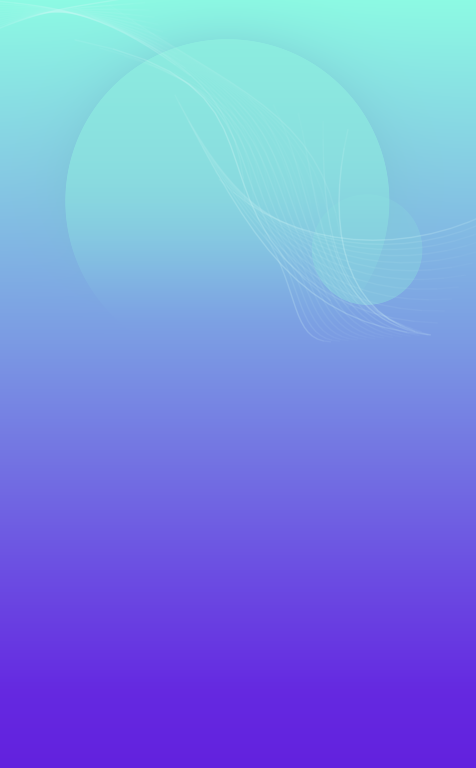
This background is drawn by a WebGL 1 fragment shader. Its source:

```glsl
precision highp float;

uniform vec2 u_resolution;

// Backdrop stops, from top to bottom
const vec3 MINT = vec3(0.55, 0.98, 0.89);
const vec3 AQUA = vec3(0.525, 0.80, 0.89);
const vec3 SKY = vec3(0.48, 0.60, 0.89);
const vec3 IRIS = vec3(0.42, 0.30, 0.885);
const vec3 VIOLET = vec3(0.395, 0.16, 0.88);
const vec3 INDIGO = vec3(0.385, 0.13, 0.87);

// Discs, in units of the canvas height
const vec2 BIG_CENTER = vec2(0.296, 0.738);
const float BIG_RADIUS = 0.211;
const vec2 SMALL_CENTER = vec2(0.478, 0.675);
const float SMALL_RADIUS = 0.072;
const vec3 DISC_COLOR = vec3(0.55, 0.92, 0.86);
const vec3 SHADOW_COLOR = vec3(0.46, 0.74, 0.80);
const float SHADOW_SPREAD = 0.028;
const float SHADOW_ALPHA = 0.28;

// Line mesh
const vec3 LINE_COLOR = vec3(0.84, 0.97, 0.97);
const float LINE_WIDTH = 0.0005;
const float INNER_ALPHA = 0.13;
const float EDGE_ALPHA = 0.38;
const float MESH_FLOOR = 0.54;
const int LINES = 12;
const int SEGMENTS = 16;

vec3 backdrop(float depth) {
  vec3 c = mix(MINT, AQUA, clamp(depth / 0.22, 0.0, 1.0));
  c = mix(c, SKY, clamp((depth - 0.22) / 0.23, 0.0, 1.0));
  c = mix(c, IRIS, clamp((depth - 0.45) / 0.30, 0.0, 1.0));
  c = mix(c, VIOLET, clamp((depth - 0.75) / 0.15, 0.0, 1.0));
  return mix(c, INDIGO, clamp((depth - 0.90) / 0.10, 0.0, 1.0));
}

float discMask(float d, float px) {
  return 1.0 - smoothstep(-0.5 * px, 0.5 * px, d);
}

float segmentDistance(vec2 p, vec2 a, vec2 b) {
  vec2 ab = b - a;
  vec2 ap = p - a;
  return length(ap - ab * clamp(dot(ap, ab) / dot(ab, ab), 0.0, 1.0));
}

vec2 bezier(vec2 a, vec2 b, vec2 c, vec2 d, float t) {
  float s = 1.0 - t;
  return s * s * (s * a + 3.0 * t * b) + t * t * (3.0 * s * c + t * d);
}

// Opacity of a family of curves blended from curve a to curve b
float ribbon(vec2 p, float px, vec2 a0, vec2 a1, vec2 a2, vec2 a3,
             vec2 b0, vec2 b1, vec2 b2, vec2 b3) {
  float clearness = 1.0;
  for (int i = 0; i < LINES; i++) {
    float k = float(i) / float(LINES - 1);
    vec2 c0 = mix(a0, b0, k);
    vec2 c1 = mix(a1, b1, k);
    vec2 c2 = mix(a2, b2, k);
    vec2 c3 = mix(a3, b3, k);
    vec2 previous = c0;
    float ink = 0.0;
    for (int j = 1; j <= SEGMENTS; j++) {
      float t = float(j) / float(SEGMENTS);
      vec2 next = bezier(c0, c1, c2, c3, t);
      float mid = t - 0.5 / float(SEGMENTS);
      float fade = sqrt(4.0 * mid * (1.0 - mid));
      float d = segmentDistance(p, previous, next);
      ink = max(ink, fade * (1.0 - smoothstep(0.0, LINE_WIDTH + px, d)));
      previous = next;
    }
    float edge = pow(abs(2.0 * k - 1.0), 8.0);
    clearness *= 1.0 - ink * mix(INNER_ALPHA, EDGE_ALPHA, edge);
  }
  return 1.0 - clearness;
}

void main() {
  float px = 1.0 / u_resolution.y;
  vec2 p = gl_FragCoord.xy * px;
  vec3 color = backdrop(1.0 - p.y);

  // Large disc with a soft shadow, dissolving downwards
  float d = length(p - BIG_CENTER) - BIG_RADIUS;
  float inside = discMask(d, px);
  float fade = smoothstep(0.56, 0.80, p.y);
  float shadow = exp(-max(d, 0.0) / SHADOW_SPREAD) * (1.0 - inside);
  color = mix(color, SHADOW_COLOR, SHADOW_ALPHA * shadow * fade);
  color = mix(color, DISC_COLOR, 0.55 * inside * fade);

  // Small disc, denser towards its base
  d = length(p - SMALL_CENTER) - SMALL_RADIUS;
  float density = mix(0.36, 0.16, smoothstep(0.60, 0.75, p.y));
  color = mix(color, DISC_COLOR, density * discMask(d, px));

  // Mesh: crest, sweep, veil, fan and tail
  if (p.y > MESH_FLOOR) {
    float crest = ribbon(p, px,
      vec2(-0.02, 0.955), vec2(0.065, 0.993), vec2(0.104, 0.99), vec2(0.182, 1.006),
      vec2(-0.02, 1.0), vec2(0.091, 0.99), vec2(0.143, 0.98), vec2(0.247, 0.902));
    float sweep = ribbon(p, px,
      vec2(0.098, 0.99), vec2(0.208, 0.935), vec2(0.313, 0.896), vec2(0.319, 0.74),
      vec2(0.143, 0.993), vec2(0.30, 0.883), vec2(0.417, 0.857), vec2(0.443, 0.694));
    float veil = ribbon(p, px,
      vec2(0.098, 0.948), vec2(0.391, 0.889), vec2(0.234, 0.753), vec2(0.43, 0.609),
      vec2(0.453, 0.831), vec2(0.423, 0.701), vec2(0.449, 0.583), vec2(0.56, 0.564));
    float fan = ribbon(p, px,
      vec2(0.228, 0.876), vec2(0.326, 0.688), vec2(0.391, 0.577), vec2(0.56, 0.564),
      vec2(0.286, 0.766), vec2(0.378, 0.674), vec2(0.534, 0.661), vec2(0.66, 0.735));
    float tail = ribbon(p, px,
      vec2(0.345, 0.694), vec2(0.391, 0.622), vec2(0.378, 0.557), vec2(0.43, 0.555),
      vec2(0.43, 0.694), vec2(0.449, 0.622), vec2(0.482, 0.577), vec2(0.557, 0.564));
    color = mix(color, LINE_COLOR, 0.8 * crest);
    color = mix(color, LINE_COLOR, 0.4 * sweep);
    color = mix(color, LINE_COLOR, 0.8 * veil);
    color = mix(color, LINE_COLOR, 0.7 * fan);
    color = mix(color, LINE_COLOR, 0.6 * tail);
  }

  gl_FragColor = vec4(color, 1.0);
}
```
